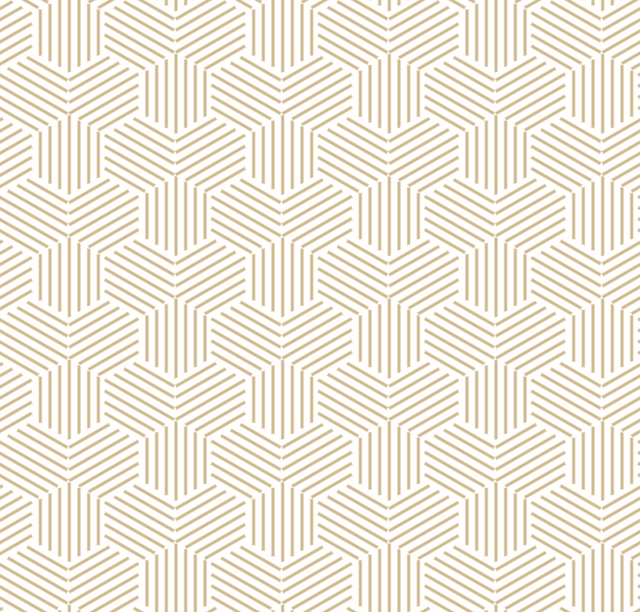
A WebGL 2 fragment shader for this pattern:

```glsl
#version 300 es
precision highp float;
// Hexagon weave: each hexagon holds seven gold strokes, turned in steps of 60 degrees.

#define REPEATS vec2(3.0, 5.0)     // whole repeats across and down
#define ORIGIN vec2(2.46, 0.406)   // centre of one upright hexagon
#define SPACING 0.136              // stroke pitch, in hexagon widths
#define STROKE 0.0415              // stroke width
#define SIDE_STROKES 3.0           // strokes on each side of the middle one
#define GAP 0.016                  // space between stroke end and hexagon edge
#define UPRIGHT_SHIFT 0.015        // sideways offset of the upright strokes
#define SOFTNESS 0.016             // half width of the soft stroke edge
#define PAPER vec3(1.0, 0.995, 0.99)
#define GOLD vec3(0.80, 0.72, 0.55)

uniform vec2 u_resolution;
out vec4 fragColor;

const float ROOT3 = 1.7320508;
const float THIRD_TURN_HALF = 1.0471976;

// Centre of the pointy-top hexagon (width 1) that contains p
vec2 hexCentre(vec2 p) {
    vec2 cell = vec2(1.0, ROOT3);
    vec2 a = floor(p / cell + 0.5) * cell;
    vec2 b = (floor(p / cell) + 0.5) * cell;
    return distance(p, a) < distance(p, b) ? a : b;
}

// Orientation 0, 1 or 2; neighbours always differ
float hexKind(vec2 centre) {
    float row = floor(centre.y * 2.0 / ROOT3 + 0.5);
    return mod(floor(centre.x + 1.5 * row + 0.5), 3.0);
}

// Distance to the nearest stroke, cut to the hexagon outline
float strokeDistance(vec2 local, float kind) {
    float angle = kind * THIRD_TURN_HALF;
    vec2 across = vec2(cos(angle), sin(angle));
    vec2 along = vec2(-across.y, across.x);
    if (kind < 0.5) local.x -= UPRIGHT_SHIFT;

    float d = dot(local, across);
    float index = clamp(floor(d / SPACING + 0.5), -SIDE_STROKES, SIDE_STROKES);
    float offset = index * SPACING;
    float halfLength = (1.0 - abs(offset)) / ROOT3 - GAP;
    return max(abs(d - offset) - 0.5 * STROKE,
               abs(dot(local, along)) - halfLength);
}

void main() {
    // One repeat is three hexagons wide and two rows high
    vec2 hexSpan = REPEATS * vec2(3.0, ROOT3);
    vec2 p = gl_FragCoord.xy / u_resolution * hexSpan - ORIGIN;

    vec2 centre = hexCentre(p);
    float d = strokeDistance(p - centre, hexKind(centre));

    // Soft edge, never narrower than a pixel
    float edge = max(SOFTNESS, 0.5 * hexSpan.x / u_resolution.x);
    float ink = 1.0 - smoothstep(-edge, edge, d);
    fragColor = vec4(mix(PAPER, GOLD, ink), 1.0);
}
```
